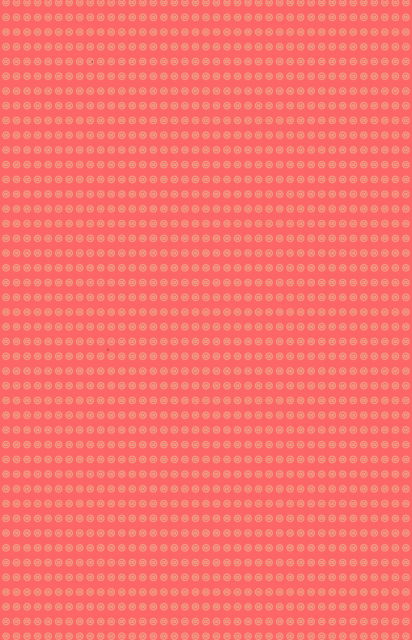
Reproduce this pattern procedurally as a Shadertoy shader.

```glsl
// Coral sheet with a grid of tiny peach rings, each holding an open ribbon loop.

const vec3 CORAL = vec3(0.992, 0.400, 0.400);
const vec3 PEACH = vec3(0.895, 0.765, 0.590);
const vec3 SPECK = vec3(0.350, 0.130, 0.140);

// Lengths are fractions of the canvas width, measured from the top left.
const vec2 PITCH = vec2(0.02554, 0.03577);
const vec2 FIRST_CENTRE = vec2(0.0147, 0.0062);
const float RING_RADIUS = 0.0078;
const float RING_HALF_WIDTH = 0.00088;
const float LOOP_HALF_WIDTH = 0.00076;

// Tent filter two pixels wide: overlapping weights sum evenly, so no moire.
const int SAMPLES = 6;
const float FILTER_WIDTH = 2.0;

float hash(vec2 p) {
    vec3 q = fract(vec3(p.xyx) * 0.1031);
    q += dot(q, q.yzx + 33.33);
    return fract((q.x + q.y) * q.z);
}

float circleLine(vec2 p, float radius) {
    return abs(length(p) - radius);
}

float segment(vec2 p, vec2 a, vec2 b) {
    vec2 ab = b - a;
    float t = clamp(dot(p - a, ab) / dot(ab, ab), 0.0, 1.0);
    return length(p - a - ab * t);
}

float stroke(float d, float halfWidth, float edge) {
    return 1.0 - smoothstep(-edge, edge, d - halfWidth);
}

// Loop closed on the left, with two tails opening to the right.
float ribbonLoop(vec2 p, float wobble) {
    vec2 mirrored = vec2(p.x, abs(p.y));
    float loopLine = circleLine(p - vec2(-0.18, 0.04 * wobble), 0.34);
    float tails = segment(mirrored, vec2(0.20, 0.05), vec2(0.52, 0.42));
    return min(loopLine, tails);
}

float inkCoverage(vec2 p, float edge) {
    vec2 cell = floor((p - FIRST_CENTRE) / PITCH + 0.5);
    vec2 local = (p - FIRST_CENTRE - cell * PITCH) / RING_RADIUS;

    // Barely uneven printing: shape shifts a little, weight stays steady.
    float wobble = hash(cell + 3.0) * 2.0 - 1.0;
    float ring = circleLine(local, 1.0 + 0.02 * wobble) * RING_RADIUS;
    float ribbon = ribbonLoop(local, wobble) * RING_RADIUS;
    return max(stroke(ring, RING_HALF_WIDTH, edge), stroke(ribbon, LOOP_HALF_WIDTH, edge));
}

// Two stray dark specks, stepped down the left side.
float speckCoverage(vec2 p, float edge) {
    float coverage = 0.0;
    for (int i = 0; i < 2; i++) {
        vec2 centre = vec2(0.224, 0.150) + float(i) * vec2(0.038, 0.699);
        coverage = max(coverage, stroke(length(p - centre), 0.0016, edge));
    }
    return coverage;
}

void mainImage(out vec4 fragColor, in vec2 fragCoord) {
    float pixel = 1.0 / iResolution.x;
    vec2 p = vec2(fragCoord.x, iResolution.y - fragCoord.y) * pixel;
    float edge = 0.5 * pixel * FILTER_WIDTH / float(SAMPLES);

    // Average weighted sub-pixel samples so hairlines keep their true weight.
    float ink = 0.0;
    float speck = 0.0;
    float total = 0.0;
    for (int y = 0; y < SAMPLES; y++) {
        for (int x = 0; x < SAMPLES; x++) {
            vec2 offset = ((vec2(x, y) + 0.5) / float(SAMPLES) - 0.5) * FILTER_WIDTH;
            vec2 tent = 1.0 - abs(offset);
            float weight = tent.x * tent.y;
            vec2 q = p + offset * pixel;
            ink += weight * inkCoverage(q, edge);
            speck += weight * speckCoverage(q, edge);
            total += weight;
        }
    }

    vec3 color = mix(CORAL, PEACH, ink / total);
    color = mix(color, SPECK, speck / total);
    fragColor = vec4(color, 1.0);
}
```
